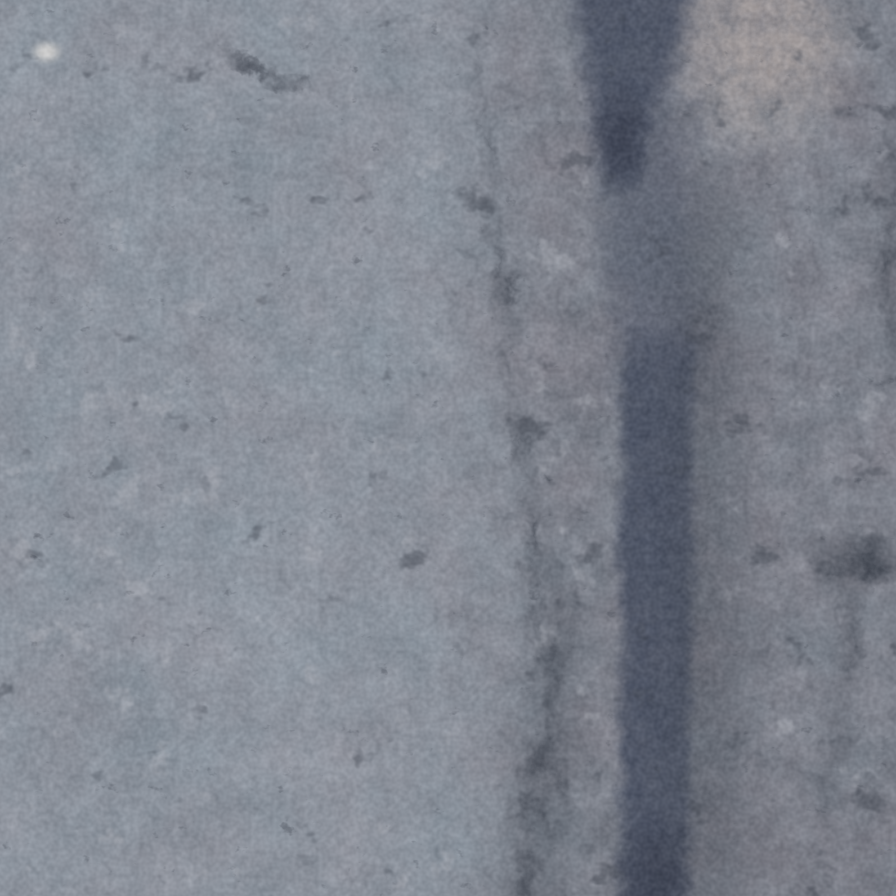
This texture is drawn by a WebGL 1 fragment shader. Its source:

```glsl
precision highp float;
// Weathered blue-grey stone with dark vertical water stains, broken cracks and fine grain.
uniform vec2 u_resolution;

const vec3 PALE_STONE = vec3(0.548, 0.573, 0.612);
const vec3 DULL_STONE = vec3(0.478, 0.490, 0.528);
const vec3 BLUE_STAIN = vec3(0.290, 0.318, 0.385);
const vec3 GREY_STAIN = vec3(0.275, 0.295, 0.335);
const vec3 CHALK = vec3(0.665, 0.675, 0.705);
const vec3 WARM_CHALK = vec3(0.630, 0.605, 0.605);

vec2 hash2(vec2 cell) {
  vec3 q = fract(cell.xyx * vec3(0.1031, 0.1030, 0.0973));
  q += dot(q, q.yzx + 33.33);
  return fract((q.xx + q.yz) * q.zy);
}

float cornerSlope(vec2 cell, vec2 offset) {
  float angle = 6.2832 * hash2(cell).x;
  return dot(vec2(cos(angle), sin(angle)), offset);
}

float gradientNoise(vec2 p) {
  vec2 i = floor(p);
  vec2 f = p - i;
  vec2 u = f * f * f * (f * (f * 6.0 - 15.0) + 10.0);
  vec2 e = vec2(1.0, 0.0);
  float low = mix(cornerSlope(i, f), cornerSlope(i + e.xy, f - e.xy), u.x);
  float high = mix(cornerSlope(i + e.yx, f - e.yx), cornerSlope(i + e.xx, f - e.xx), u.x);
  return mix(low, high, u.y);
}

float fbm(vec2 p) {
  float sum = 0.0;
  float gain = 1.0;
  for (int i = 0; i < 4; i++) {
    sum += gain * gradientNoise(p);
    p = mat2(1.6, 1.2, -1.2, 1.6) * p + 17.3;
    gain *= 0.6;
  }
  return sum;
}

// Soft band between two points; half-widths run from top to bottom.
float streak(vec2 p, vec2 top, vec2 bottom, vec2 halfWidth, float soft) {
  float t = (top.y - p.y) / (top.y - bottom.y);
  float along = clamp(t, 0.0, 1.0);
  float side = abs(p.x - mix(top.x, bottom.x, along)) - mix(halfWidth.x, halfWidth.y, along);
  float ends = smoothstep(-0.06, 0.1, t) * (1.0 - smoothstep(0.85, 1.06, t));
  return ends * (1.0 - smoothstep(-soft, soft, side));
}

float blot(vec2 p, vec2 center, vec2 radius) {
  return 1.0 - smoothstep(0.2, 1.4, length((p - center) / radius));
}

// Ragged smudges where noise exceeds a threshold.
float smudges(vec2 p, vec2 scale, float threshold) {
  return smoothstep(threshold, threshold + 0.45, fbm(p * scale));
}

void main() {
  vec2 p = gl_FragCoord.xy / u_resolution;
  vec2 sway = vec2(gradientNoise(p * 9.0 + 5.0), gradientNoise(p * 9.0 + 25.0));
  vec2 ragged = vec2(fbm(p * 34.0), fbm(p * 34.0 + 40.0));
  vec2 q = p + 0.014 * sway + 0.016 * ragged;
  vec2 edge = p + 0.008 * sway + 0.007 * ragged;
  float cloud = fbm(p * 5.0 + 3.0);
  float mottle = fbm(p * 24.0 + 9.0);
  float speckle = fbm(p * 62.0 + 80.0);
  float patchy = clamp(0.72 + 0.75 * mottle + 0.35 * speckle, 0.0, 1.0);
  float broken = smoothstep(-0.5, 0.35, fbm(p * vec2(20.0, 12.0) + 60.0));

  // Stone: pale on the left, duller and more mottled among the stains.
  float dull = smoothstep(0.46, 0.64, q.x + 0.08 * cloud);
  vec3 color = mix(PALE_STONE, DULL_STONE, dull * 0.9);
  color += 0.026 * cloud + mix(0.036, 0.058, dull) * mottle;
  color += vec3(0.014, -0.002, -0.004) * fbm(p * 9.0 + 70.0);

  // Chalky deposits, denser near the left edge and along the crack.
  float chalkZone = max(blot(p, vec2(0.08, 0.42), vec2(0.2, 0.4)),
                        streak(p, vec2(0.59, 0.98), vec2(0.66, 0.1), vec2(0.03), 0.06));
  float chalk = smudges(p + 2.0, vec2(19.0), 0.42 - 0.22 * chalkZone);
  color = mix(color, CHALK, chalk * 0.45);
  float warm = blot(q, vec2(0.85, 0.96), vec2(0.10, 0.12));
  color = mix(color, WARM_CHALK, warm * (0.4 + 0.6 * patchy));
  color = mix(color, vec3(0.78), blot(p, vec2(0.052, 0.942), vec2(0.016, 0.012)));

  // Broad stain: dark at the top, faded midway, blue below.
  float broad = streak(edge, vec2(0.71, 1.12), vec2(0.695, 0.76), vec2(0.085, 0.020), 0.02);
  broad = max(broad, 0.55 * streak(q, vec2(0.72, 0.90), vec2(0.735, 0.54), vec2(0.048), 0.03));
  broad = max(broad, streak(edge, vec2(0.735, 0.66), vec2(0.73, -0.12), vec2(0.042, 0.036), 0.012));
  color = mix(color, BLUE_STAIN, broad * (0.68 + 0.26 * patchy));
  float core = blot(q, vec2(0.695, 0.84), vec2(0.035, 0.05)) + blot(q, vec2(0.73, 0.03), vec2(0.04, 0.06));
  color = mix(color, vec3(0.225, 0.245, 0.305), clamp(core, 0.0, 1.0) * 0.65);
  float halo = streak(q, vec2(0.79, 0.80), vec2(0.79, -0.08), vec2(0.03, 0.04), 0.045);
  color = mix(color, GREY_STAIN, halo * 0.55 * patchy);

  // Narrow cracks and edge stains, interrupted by noise.
  float crack = 0.6 * streak(q, vec2(0.53, 0.94), vec2(0.575, 0.56), vec2(0.005), 0.014);
  crack = max(crack, 0.85 * streak(q, vec2(0.585, 0.55), vec2(0.60, 0.26), vec2(0.005), 0.012));
  crack = max(crack, 0.85 * streak(q, vec2(0.618, 0.38), vec2(0.59, -0.12), vec2(0.016, 0.030), 0.025));
  crack = max(crack, 0.8 * streak(q, vec2(0.955, 0.38), vec2(0.925, 0.06), vec2(0.007), 0.016));
  crack = max(crack, 0.8 * streak(q, vec2(1.0, 0.85), vec2(0.99, 0.58), vec2(0.012), 0.02));
  crack *= 0.3 + 0.7 * broken;
  crack = max(crack, blot(q, vec2(0.955, 0.37), vec2(0.045, 0.03)));
  crack = max(crack, 0.9 * blot(q, vec2(0.56, 0.68), vec2(0.018, 0.025)));
  vec2 slant = vec2(q.x, q.y + 0.45 * (q.x - 0.29));
  crack = max(crack, 0.7 * blot(slant, vec2(0.29, 0.925), vec2(0.06, 0.010)));
  color = mix(color, GREY_STAIN, crack * patchy);

  // Faint dark smudges and small pits, then fine grain.
  float pits = 0.45 * smudges(p + 6.0, vec2(16.0, 20.0), 0.46 - 0.16 * dull);
  pits += 0.35 * smudges(p + 11.0, vec2(36.0, 46.0), 0.50);
  color = mix(color, GREY_STAIN, clamp(pits, 0.0, 0.65));
  float grain = gradientNoise(p * 110.0) + 1.1 * gradientNoise(p * 200.0 + 31.0);
  color += 0.020 * speckle + 0.040 * grain;
  gl_FragColor = vec4(clamp(color, 0.0, 1.0), 1.0);
}
```
